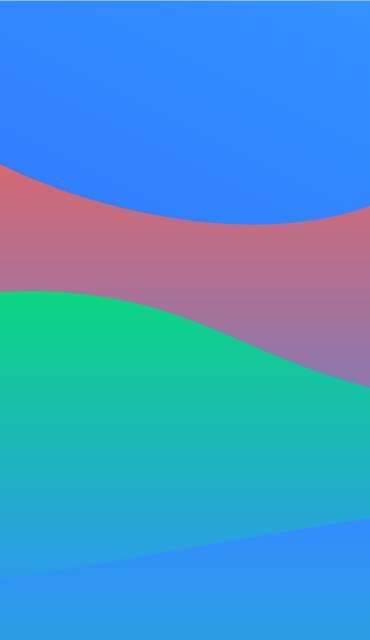
This background is drawn by a WebGL 2 fragment shader. Its source:

```glsl
#version 300 es
precision highp float;
// Layered wavy bands: blue sky, rose band, green hill and a blue foot, each with a soft gradient.

uniform vec2 u_resolution;
out vec4 outColor;

// Wave knots, evenly spaced from left to right: (height, slope per segment)
const int SEGMENTS = 3;
const vec2 ROSE_EDGE[4] = vec2[4](vec2(0.7435, -0.0944), vec2(0.6747, -0.0463),
                                  vec2(0.6492, -0.0029), vec2(0.6784, 0.0688));
const vec2 GREEN_EDGE[4] = vec2[4](vec2(0.5430, 0.0154), vec2(0.5303, -0.0385),
                                   vec2(0.4635, -0.0848), vec2(0.3945, -0.0482));
const vec2 FOOT_EDGE[4] = vec2[4](vec2(0.0964, 0.0193), vec2(0.1257, 0.0328),
                                  vec2(0.1595, 0.0328), vec2(0.1901, 0.0289));

// Gradient colours
const vec3 SKY_DEEP = vec3(0.190, 0.500, 0.990);
const vec3 SKY_LIGHT = vec3(0.200, 0.565, 1.000);
const vec3 ROSE_TOP = vec3(0.830, 0.410, 0.450);
const vec3 ROSE_LOW = vec3(0.550, 0.470, 0.690);
const vec3 GREEN_TOP = vec3(0.040, 0.840, 0.500);
const vec3 GREEN_LOW = vec3(0.170, 0.610, 0.910);
const vec3 FOOT_TOP = vec3(0.200, 0.550, 1.000);
const vec3 FOOT_LOW = vec3(0.160, 0.620, 0.890);
const vec3 RIM_COLOR = vec3(0.620, 0.760, 0.950);

// Gradient spans as heights (start, end), and the sky's tilt
const vec2 ROSE_SPAN = vec2(0.740, 0.395);
const vec2 GREEN_SPAN = vec2(0.544, 0.100);
const vec2 FOOT_SPAN = vec2(0.190, 0.000);
const vec2 SKY_SPAN = vec2(0.740, 1.260);
const float SKY_TILT = 0.29;
const float RIM_WIDTH = 0.0013;

// Smooth curve through the knots (cubic Hermite)
float waveHeight(vec2 knots[4], float x) {
  float s = clamp(x, 0.0, 1.0) * float(SEGMENTS);
  int i = min(int(s), SEGMENTS - 1);
  float t = s - float(i);
  vec2 a = knots[i];
  vec2 b = knots[i + 1];
  float ease = t * t * (3.0 - 2.0 * t);
  float r = 1.0 - t;
  return mix(a.x, b.x, ease) + t * r * (a.y * r - b.y * t);
}

// Linear gradient along one axis
vec3 gradient(vec3 start, vec3 end, vec2 span, float p) {
  return mix(start, end, clamp((p - span.x) / (span.y - span.x), 0.0, 1.0));
}

// Antialiased coverage of the area below a height
float below(float height, float y) {
  return clamp((height - y) * u_resolution.y + 0.5, 0.0, 1.0);
}

void main() {
  vec2 uv = gl_FragCoord.xy / u_resolution;

  // Sky with a tilted gradient and a pale rim at the top
  vec3 color = gradient(SKY_DEEP, SKY_LIGHT, SKY_SPAN, uv.y + SKY_TILT * uv.x);
  color = mix(RIM_COLOR, color, below(1.0 - RIM_WIDTH, uv.y));

  // Bands, back to front
  vec3 rose = gradient(ROSE_TOP, ROSE_LOW, ROSE_SPAN, uv.y);
  vec3 green = gradient(GREEN_TOP, GREEN_LOW, GREEN_SPAN, uv.y);
  vec3 foot = gradient(FOOT_TOP, FOOT_LOW, FOOT_SPAN, uv.y);
  color = mix(color, rose, below(waveHeight(ROSE_EDGE, uv.x), uv.y));
  color = mix(color, green, below(waveHeight(GREEN_EDGE, uv.x), uv.y));
  color = mix(color, foot, below(waveHeight(FOOT_EDGE, uv.x), uv.y));

  outColor = vec4(color, 1.0);
}
```
